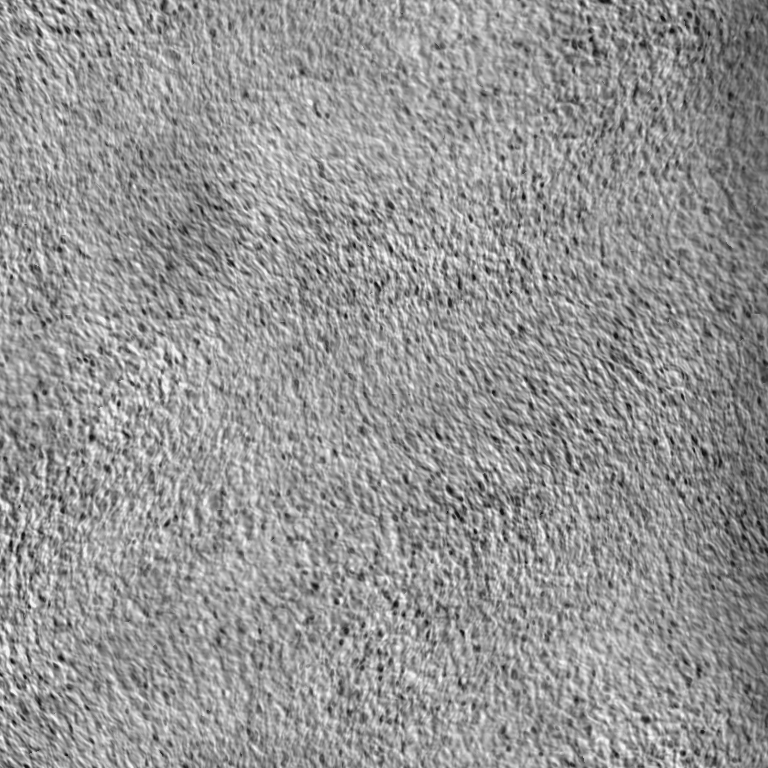
Write a WebGL 1 fragment shader that draws this texture.

```glsl
precision highp float;
uniform vec2 u_resolution;

const vec2 LIGHT_STEP = vec2(0.48, 0.22);
const float BASE_TONE = 0.625;

vec2 hash2(vec2 p) {
  vec3 q = fract(p.xyx * vec3(0.1031, 0.1030, 0.0973));
  q += dot(q, q.yzx + 33.33);
  return fract((q.xx + q.yz) * q.zy);
}

float valueNoise(vec2 p) {
  vec2 cell = floor(p);
  vec2 f = fract(p);
  f = f * f * (3.0 - 2.0 * f);
  float low = mix(hash2(cell).x, hash2(cell + vec2(1.0, 0.0)).x, f.x);
  float high = mix(hash2(cell + vec2(0.0, 1.0)).x, hash2(cell + 1.0).x, f.x);
  return mix(low, high, f.y);
}

// Cellular distance with rounded creases
float softCells(vec2 p) {
  vec2 cell = floor(p);
  float sum = 0.0;
  for (int j = -1; j <= 1; j++) {
    for (int i = -1; i <= 1; i++) {
      vec2 id = cell + vec2(float(i), float(j));
      sum += exp(-11.0 * length(id + hash2(id) - p));
    }
  }
  return -log(sum) / 11.0;
}

// Side-lit slope of the cellular surface
float relief(vec2 p, vec2 lightStep) {
  return softCells(p + lightStep) - softCells(p - lightStep * 0.3);
}

// Sparse soft spots of random size; share is the fraction of filled cells
float spots(vec2 p, float share, float radius) {
  vec2 cell = floor(p);
  float cover = 0.0;
  for (int j = -1; j <= 1; j++) {
    for (int i = -1; i <= 1; i++) {
      vec2 id = cell + vec2(float(i), float(j));
      vec2 pick = hash2(id + 71.0);
      float size = radius * mix(0.55, 1.0, pick.y);
      float d = length(id + hash2(id) - p);
      float spot = 1.0 - smoothstep(size * 0.3, size, d);
      cover = max(cover, spot * step(pick.x, share));
    }
  }
  return cover;
}

// Leaning, slowly bending grain direction
vec2 bendGrain(vec2 p) {
  float sway = 0.028 * sin(7.0 * p.y + 4.0 * p.x) + 0.012 * sin(13.0 * p.y - 9.0 * p.x);
  return vec2(p.x + 0.22 * p.y + sway, p.y);
}

// Broad stains, a worn patch and the shaded right side
float broadShade(vec2 p) {
  float stains = 0.09 * (valueNoise(p * 5.0 + 3.0) - 0.5);
  stains += 0.09 * (valueNoise(p * 15.0 + 9.0) - 0.5);
  vec2 ragged = p + 0.05 * (valueNoise(p * 14.0) - 0.5);
  float patchDist = length((ragged - vec2(0.235, 0.72)) / vec2(0.09, 0.14));
  float worn = 1.0 - smoothstep(0.45, 1.15, patchDist);
  float side = smoothstep(0.83, 1.0, p.x + 0.04 * (p.y - 0.5));
  return stains - 0.085 * worn - 0.16 * side * side - 0.03 * smoothstep(0.6, 0.95, p.x);
}

void main() {
  vec2 p = gl_FragCoord.xy / u_resolution;
  vec2 grain = bendGrain(p);
  grain += 0.004 * (vec2(valueNoise(p * 70.0), valueNoise(p * 70.0 + 40.0)) - 0.5);

  // Rough and smoother areas
  float rough = 0.65 + 0.65 * valueNoise(p * 6.0 + 17.0);
  rough *= 1.0 - 0.3 * smoothstep(0.86, 1.0, p.x);

  // Coarse and fine grit
  float grit = 0.36 * relief(grain * vec2(105.0, 68.0), LIGHT_STEP);
  grit += 0.25 * relief(grain * vec2(190.0, 135.0) + 31.0, LIGHT_STEP);
  grit += 0.17 * (valueNoise(grain * vec2(240.0, 190.0)) - 0.5);
  grit += 0.13 * (valueNoise(grain * vec2(80.0, 50.0) + 5.0) - 0.5);

  // Dark pits and pale flecks
  float pitShare = 0.08 + 0.3 * valueNoise(p * 11.0 + 23.0);
  float pits = spots(grain * vec2(98.0, 64.0) + 7.0, pitShare, 0.58);
  float flecks = spots(grain * vec2(85.0, 65.0) + 53.0, 0.035, 0.42);

  float tone = BASE_TONE + broadShade(p) + rough * (grit - 0.27 * pits) + 0.17 * flecks;
  gl_FragColor = vec4(vec3(clamp(tone, 0.08, 0.95)), 1.0);
}
```
